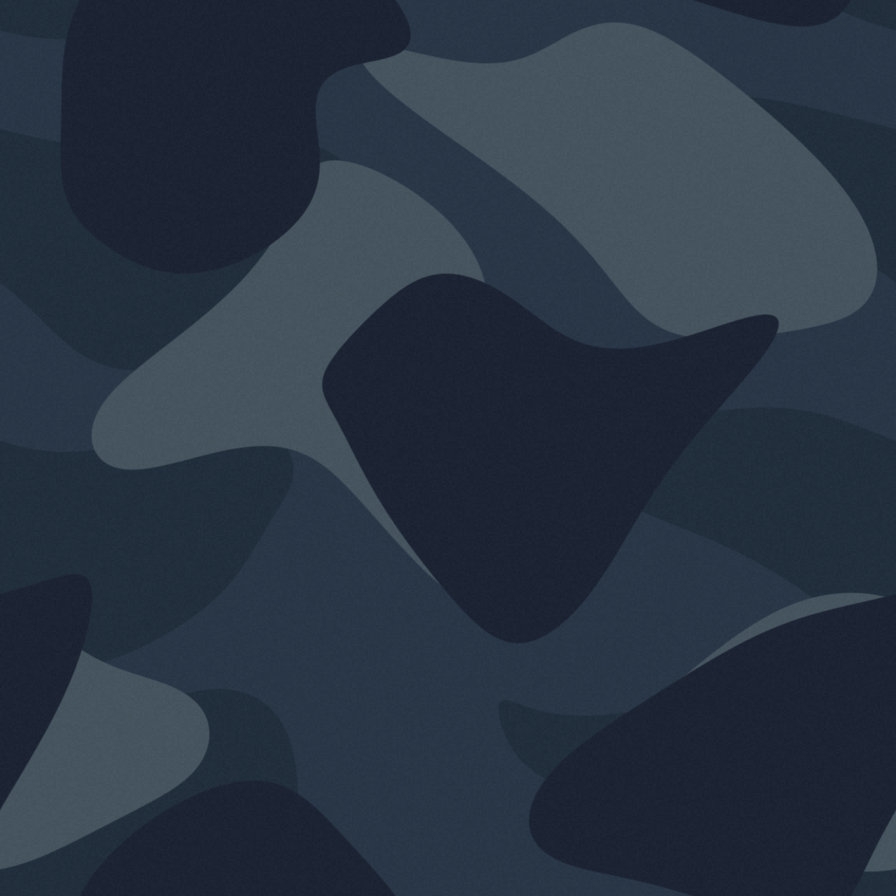
Reproduce this pattern procedurally as a three.js fragment shader.

```glsl
#define TAU 6.2831853
#define BEND 0.08          // broad sway of the outlines
#define LOBE 0.04          // tighter lobes on the outlines
#define DETAIL 0.6         // weight of the third wave
#define NAVY_LEVEL 0.35
#define GREY_LEVEL 0.41
#define SLATE_LEVEL -0.27
#define EDGE 0.0012        // half width of the edge blend
#define GRAIN 0.016
#define GRAIN_CELLS 512.0

varying vec2 vUv;

const vec3 TEAL  = vec3(0.130, 0.180, 0.232);
const vec3 SLATE = vec3(0.160, 0.214, 0.278);
const vec3 GREY  = vec3(0.272, 0.329, 0.369);
const vec3 NAVY  = vec3(0.110, 0.141, 0.202);

float hash(vec2 p) {
  vec3 q = fract(vec3(p.xyx) * 0.1031);
  q += dot(q, q.yzx + 33.33);
  return fract((q.x + q.y) * q.z);
}

float sway(float t, float phase) {
  return BEND * sin(TAU * t + phase) + LOBE * sin(2.0 * TAU * t + 2.3 * phase);
}

// Successive shears bend the plane but keep areas unchanged
vec2 warp(vec2 p) {
  p.x += sway(p.y, 0.7);
  p.y += sway(p.x, 2.9);
  p.x += 0.5 * sway(p.y, 4.6);
  return p;
}

// Two crossing waves and their sum wave form branching blobs
float blobs(vec2 p, vec2 k1, vec2 k2, vec2 phase) {
  p = warp(p);
  float a = TAU * dot(k1, p) + phase.x;
  float b = TAU * dot(k2, p) + phase.y;
  return cos(a) + cos(b) + DETAIL * sin(a + b);
}

// Field divided by its slope approximates distance to the outline
float coverage(vec2 p, vec2 k1, vec2 k2, vec2 phase, float level) {
  const float STEP = 0.001;
  float f = blobs(p, k1, k2, phase);
  vec2 slope = vec2(blobs(p + vec2(STEP, 0.0), k1, k2, phase) - f,
                    blobs(p + vec2(0.0, STEP), k1, k2, phase) - f) / STEP;
  float dist = (f - level) / max(length(slope), 0.5);
  return smoothstep(-EDGE, EDGE, dist);
}

void main() {
  vec2 p = vUv;

  // Layers from back to front
  float slate = coverage(p, vec2(1.0, 0.0), vec2(1.0, 3.0), vec2(2.6, 0.8), SLATE_LEVEL);
  float grey  = coverage(p, vec2(1.0, -1.0), vec2(1.0, 2.0), vec2(1.5, 4.2), GREY_LEVEL);
  float navy  = coverage(p, vec2(1.0, 1.0), vec2(1.0, -2.0), vec2(-0.3, 3.3), NAVY_LEVEL);
  vec3 color = mix(TEAL, SLATE, slate);
  color = mix(color, GREY, grey);
  color = mix(color, NAVY, navy);

  // Faint fabric grain
  color += GRAIN * (hash(floor(p * GRAIN_CELLS)) - 0.5);

  gl_FragColor = vec4(color, 1.0);
}
```
